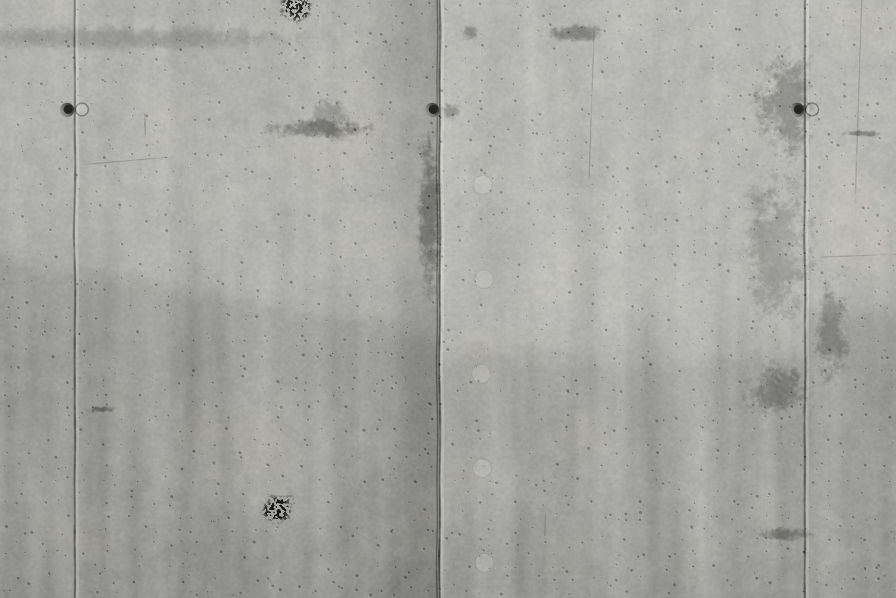
This texture is drawn by a Shadertoy shader. Its source:

```glsl
// Weathered cast concrete wall: tall panels, seams, tie holes, stains and streaks.

vec2 hash2(vec2 p) {
    vec3 q = fract(p.xyx * vec3(0.1031, 0.1030, 0.0973));
    q += dot(q, q.yzx + 33.33);
    return fract((q.xx + q.yz) * q.zy);
}

// Gradient noise, roughly -0.6 to 0.6
float noise(vec2 p) {
    vec2 i = floor(p), f = fract(p);
    vec2 w = f * f * f * (f * (f * 6.0 - 15.0) + 10.0);
    vec2 e = vec2(0.0, 1.0);
    float a = dot(hash2(i) * 2.0 - 1.0, f);
    float b = dot(hash2(i + e.yx) * 2.0 - 1.0, f - e.yx);
    float c = dot(hash2(i + e.xy) * 2.0 - 1.0, f - e.xy);
    float d = dot(hash2(i + e.yy) * 2.0 - 1.0, f - e.yy);
    return mix(mix(a, b, w.x), mix(c, d, w.x), w.y);
}

float fbm(vec2 p) {
    float sum = 0.0, amp = 0.6;
    for (int i = 0; i < 5; i++) {
        sum += amp * noise(p);
        p = mat2(1.6, 1.2, -1.2, 1.6) * p + 17.3;
        amp *= 0.55;
    }
    return sum;
}

// Antialiased coverage of a signed distance
float fill(float d) {
    float px = 0.8 / iResolution.y;
    return smoothstep(px, -px, d);
}

// Soft ellipse with a ragged border
float stain(vec2 p, vec2 centre, vec2 radius, float rough) {
    return smoothstep(1.2, 0.35, length((p - centre) / radius) + rough);
}

float scratch(vec2 p, vec2 a, vec2 b) {
    vec2 d = b - a;
    float t = clamp(dot(p - a, d) / dot(d, d), 0.0, 1.0);
    return fill(length(p - a - d * t) - 0.0009);
}

void mainImage(out vec4 fragColor, in vec2 fragCoord) {
    vec2 p = fragCoord / iResolution.y;
    float pitch = 0.6105;
    float panel = floor((p.x - 0.125) / pitch);
    float seam = floor((p.x - 0.125) / pitch + 0.5);
    float s = p.x - 0.125 - seam * pitch;
    float middle = step(0.5, seam) * step(seam, 1.5);
    float cloud = fbm(p * 6.0 + 3.0);
    float rough = fbm(p * 32.0);
    float fine = fbm(p * 130.0 + 9.0);

    // Base tone, clouds, vertical streaks and grain
    float tone = 0.695 + 0.022 * step(0.5, panel) + 0.07 * cloud + 0.055 * rough + 0.06 * fine;
    float streak = noise(vec2(p.x * 14.0, p.y * 1.2)) + 0.7 * noise(vec2(p.x * 42.0, p.y * 2.5 + 5.0));
    tone += streak * mix(0.085, 0.04, smoothstep(0.3, 0.7, p.y));

    // Damp lower half below a ragged tide line
    float tide = panel < 0.5 ? 0.575 - 0.17 * p.x : 0.41 + 0.07 * step(1.5, panel);
    float depth = tide - p.y + 0.05 * rough + 0.04 * cloud;
    float wet = smoothstep(-0.01, 0.03, depth);
    tone -= 0.055 * smoothstep(-0.12, 0.12, depth);
    tone -= wet * (0.025 + 0.05 * exp(-max(depth, 0.0) * 18.0) * smoothstep(-0.4, 0.3, rough + cloud));
    tone -= 0.035 * smoothstep(0.2, 0.0, p.y);

    // Grime beside the seams and a broken band near the top
    tone -= 0.075 * smoothstep(-0.17, 0.0, s) * step(s, 0.0) * middle;
    tone -= 0.1 * stain(p, vec2(0.2, 0.937), vec2(0.36, 0.024), 1.3 * abs(rough));

    // Larger stains
    float ragged = 1.1 * rough + 0.5 * fine;
    float dirt = 0.9 * stain(p, vec2(0.96, 0.943), vec2(0.045, 0.015), ragged);
    dirt += 0.9 * stain(p, vec2(0.54, 0.785), vec2(0.09, 0.016), ragged);
    dirt += 0.5 * stain(p, vec2(0.55, 0.805), vec2(0.035, 0.03), ragged);
    dirt += 0.8 * stain(p, vec2(0.718, 0.64), vec2(0.018, 0.13), ragged);
    dirt += 0.8 * stain(p, vec2(1.315, 0.825), vec2(0.045, 0.085), ragged);
    dirt += 0.5 * stain(p, vec2(1.3, 0.58), vec2(0.05, 0.12), ragged);
    dirt += 0.7 * stain(p, vec2(1.3, 0.35), vec2(0.05, 0.04), ragged);
    dirt += 0.7 * stain(p, vec2(1.39, 0.44), vec2(0.025, 0.08), ragged);
    dirt += 0.8 * stain(p, vec2(1.313, 0.107), vec2(0.036, 0.011), ragged);
    dirt += 0.9 * stain(p, vec2(0.17, 0.316), vec2(0.022, 0.006), ragged);
    dirt += stain(p, vec2(1.442, 0.777), vec2(0.034, 0.005), ragged);
    dirt += 0.8 * stain(p, vec2(0.786, 0.945), vec2(0.015, 0.012), ragged);
    tone -= 0.2 * min(dirt, 1.2);

    // Two speckled black smudges
    for (float i = 0.0; i < 2.0; i++) {
        float smudge = stain(p, vec2(0.494 - 0.029 * i, 0.988 - 0.838 * i), vec2(0.024, 0.026), rough);
        tone -= 0.55 * smudge * smoothstep(-0.08, 0.12, noise(p * 190.0));
    }

    // Scattered pores, each with a faint lit rim
    for (float k = 0.0; k < 3.0; k++) {
        vec2 g = p * (18.0 + 15.0 * k), id = floor(g) + 50.0 * k;
        vec2 h = hash2(id), size = hash2(id + 91.0);
        vec2 d = (fract(g) - 0.2 - 0.6 * h) / (18.0 + 15.0 * k);
        float r = 0.0008 + 0.0018 * size.x * size.x;
        float on = step(size.y, 0.3);
        tone += on * (0.06 * fill(length(d + 0.0012) - r) - 0.22 * fill(length(d) - r));
    }

    // Hairline scratches
    float line = scratch(p, vec2(0.994, 0.96), vec2(0.985, 0.7)) + scratch(p, vec2(1.441, 1.0), vec2(1.43, 0.66));
    line += scratch(p, vec2(0.14, 0.725), vec2(0.28, 0.737)) + scratch(p, vec2(1.375, 0.57), vec2(1.5, 0.575));
    line += 2.0 * scratch(p, vec2(0.242, 0.81), vec2(0.243, 0.775)) + scratch(p, vec2(0.912, 0.14), vec2(0.911, 0.105));
    tone -= 0.13 * line * smoothstep(-0.3, 0.2, rough + 0.1);

    // Column of pale filled discs on the middle panel
    for (float i = 0.0; i < 5.0; i++) {
        float d = length(p - vec2(0.807 + 0.003 * sin(i * 2.0), 0.691 - 0.158 * i)) - 0.0155;
        tone += 0.045 * fill(d) - 0.05 * fill(abs(d) - 0.0009);
    }

    // Seams: dark groove with a lit lip; the middle one is double
    float wobble = s + 0.003 * noise(vec2(seam * 7.0, p.y * 9.0));
    tone += 0.07 * fill(abs(wobble - 0.004) - 0.0025);
    tone -= (0.24 + 0.2 * rough) * fill(abs(wobble) - 0.0017 - 0.001 * rough);
    tone -= 0.2 * middle * fill(abs(wobble + 0.0045) - 0.0012);

    // Tie holes left of each seam, filled plugs to the right of the outer ones
    vec2 hole = vec2(s + 0.013, p.y - 0.816);
    float rim = length(hole) - 0.012;
    tone = mix(tone, 0.4 - 16.0 * hole.x - 10.0 * hole.y, fill(rim));
    tone = mix(tone, 0.14, fill(length(hole - vec2(0.002, 0.001)) - 0.0075));
    float plug = length(vec2(s - 0.012, p.y - 0.817)) - 0.0105;
    tone += (1.0 - middle) * (0.04 * fill(plug) - 0.24 * fill(abs(plug) - 0.0012));
    tone -= 0.15 * middle * stain(p, vec2(0.752, 0.815), vec2(0.016, 0.014), ragged);

    // Cool grey with faint warm patches
    vec3 tint = mix(vec3(1.0, 1.003, 0.978), vec3(1.015, 1.0, 0.95), smoothstep(0.1, 0.5, cloud));
    fragColor = vec4(clamp(tone, 0.06, 0.86) * tint, 1.0);
}
```
